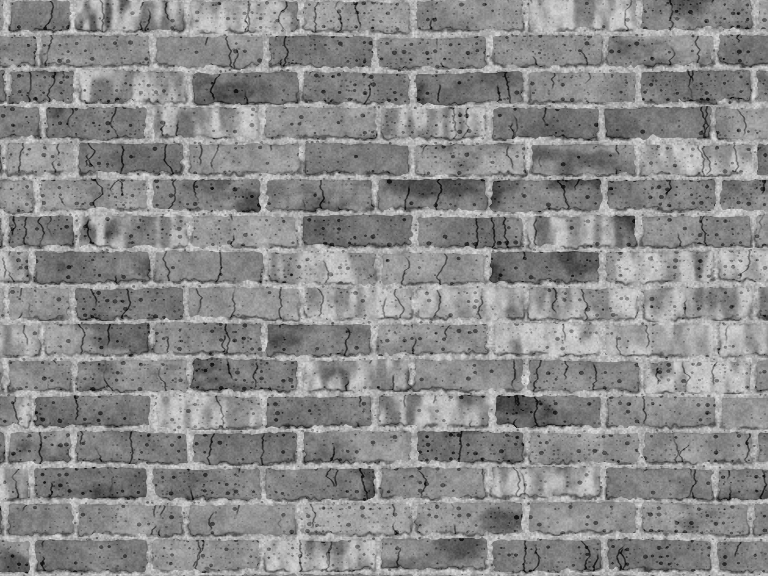
A WebGL 2 fragment shader for this texture:

```glsl
#version 300 es
precision highp float;
// Weathered grey brick wall: sixteen staggered courses with rough pale mortar.
uniform vec2 u_resolution;
out vec4 fragColor;

float hash(vec2 p) {
    vec3 q = fract(p.xyx * vec3(0.1031, 0.1030, 0.0973));
    q += dot(q, q.yzx + 33.33);
    return fract((q.x + q.y) * q.z);
}

float noise(vec2 p) {
    vec2 cell = floor(p), f = fract(p);
    f = f * f * (3.0 - 2.0 * f);
    return mix(mix(hash(cell), hash(cell + vec2(1, 0)), f.x),
               mix(hash(cell + vec2(0, 1)), hash(cell + vec2(1, 1)), f.x), f.y);
}

float fbm(vec2 p) {
    float sum = 0.0, gain = 0.53;
    for (int i = 0; i < 4; i++) {
        sum += gain * noise(p);
        p = mat2(1.6, 1.2, -1.2, 1.6) * p + 17.3;
        gain *= 0.5;
    }
    return sum;
}

// Upright joint number k of a course, in units of the course height
float jointX(float k, float row) {
    bool even = mod(row, 2.0) < 0.5;
    float sway = k == 0.0 && !even ? 0.35 : 0.14;
    float x = (even ? 2.08 : 1.05) + 3.14 * k + sway * (hash(vec2(k + 40.0, row + 9.0)) - 0.5);
    return even && k == -1.0 ? x + 1.25 : x;
}

float roundedBox(vec2 p, vec2 halfSize, float radius) {
    vec2 q = abs(p) - halfSize + radius;
    return length(max(q, 0.0)) + min(max(q.x, q.y), 0.0) - radius;
}

// Scattered dark pores, one candidate per cell
float pores(vec2 p, float density, float blur) {
    vec2 cell = floor(p);
    vec2 spot = 0.3 + 0.4 * vec2(hash(cell + 3.1), hash(cell + 71.7));
    float radius = mix(0.08, 0.27, hash(cell + 29.0));
    float dist = length((fract(p) - spot) * vec2(0.85, 1.0));
    return step(hash(cell + 11.0), density) * (1.0 - smoothstep(radius - blur, radius + blur, dist));
}

// Thin wandering cracks running down a brick
float cracks(vec2 p, vec2 halfSize, vec2 id, float px) {
    float sum = 0.0;
    for (float i = 0.0; i < 4.0; i++) {
        vec2 seed = id * 3.7 + i * 13.1 + 50.0;
        float start = (hash(seed) - 0.5) * 1.8 * halfSize.x;
        float wander = 0.55 * (fbm(vec2(p.y * 2.2, 0.0) + seed) - 0.5);
        float line = 1.0 - smoothstep(0.0, 0.018 + px, abs(p.x - start - wander));
        float extent = smoothstep(0.35, 0.55, noise(p * vec2(0.6, 2.2) + seed));
        sum = max(sum, line * extent * step(hash(seed + 5.0), 0.5));
    }
    return sum;
}

void main() {
    // Course units, measured downward from the top
    float px = 16.0 / u_resolution.y;
    vec2 p = vec2(gl_FragCoord.x, u_resolution.y - gl_FragCoord.y) * px;
    float height = p.y + 0.08 + 0.09 * (noise(p * vec2(0.35, 0.5)) - 0.5);
    float row = floor(height);

    // Find the brick between its two joints
    float k = floor((p.x - jointX(0.0, row)) / 3.14);
    if (p.x < jointX(k, row)) k--;
    else if (p.x >= jointX(k + 1.0, row)) k++;
    float left = jointX(k, row), right = jointX(k + 1.0, row);
    vec2 id = vec2(k + 20.0, row + 20.0);
    vec2 q = vec2(p.x - 0.5 * (left + right), height - row - 0.5);
    q.y += 0.05 * (hash(id + 7.0) - 0.5);
    vec2 halfSize = vec2(0.5 * (right - left) - 0.09, 0.415);

    // Crumbled outline, rougher along the lower edge
    float rough = 0.13 * (fbm(p * 2.7) - 0.5) + 0.08 * (noise(p * 8.0) - 0.5);
    float d = roundedBox(q, halfSize, 0.07) + rough * mix(0.6, 1.3, smoothstep(-0.4, 0.4, q.y));
    float brickMask = 1.0 - smoothstep(-0.6 * px, 0.6 * px, d);
    float grain = noise(p * 23.0) - 0.5;
    float coarse = fbm(p * 6.0) - 0.5;

    // Brick face: own tone, mottling and dark stains
    float brick = 0.525 + 0.17 * (hash(id) - 0.5) + 0.24 * (fbm(p * 1.1 + id * 4.0) - 0.5);
    float stain = smoothstep(0.48, 0.75, fbm(p * vec2(0.8, 1.3) + id * 2.3));
    brick -= 0.19 * stain * step(0.6, hash(id + 31.0));

    // Pale salt bloom, most common in the middle courses
    float bloomChance = 0.07 + 0.5 * exp(-pow((row - 8.0) / 2.5, 2.0));
    float streaks = 0.6 * fbm(p * vec2(1.6, 1.1) + id) + 0.4 * noise(p * vec2(5.0, 1.2));
    float bloom = step(hash(id + 63.0), bloomChance) * smoothstep(0.32, 0.66, streaks);
    brick = mix(brick, 0.81, bloom * 0.85);

    // Wear on the face
    brick += 0.09 * grain + 0.14 * coarse;
    float pitDensity = mix(0.08, 0.42, hash(id + 17.0));
    brick -= 0.26 * pores(p * 4.5, pitDensity, px * 2.2);
    brick -= 0.15 * pores(p * 8.0 + 5.5, pitDensity, px * 4.0);
    brick -= 0.30 * cracks(q, halfSize, id, px);

    // Sandy mortar with shade under the bricks
    float mortar = 0.72 + 0.18 * grain + 0.28 * coarse;
    mortar -= 0.25 * pores(p * 7.0 + 2.7, 0.14, px * 3.5);
    float shade = smoothstep(-0.1, 0.4, q.y) * 0.24 + 0.08;
    float rim = exp(-pow((d - 0.015) / 0.045, 2.0)) * smoothstep(0.2, 0.65, noise(p * 2.6 + 8.0));
    float tone = mix(mortar, brick, brickMask) - shade * rim;
    fragColor = vec4(vec3(clamp(tone, 0.08, 0.92)), 1.0);
}
```
